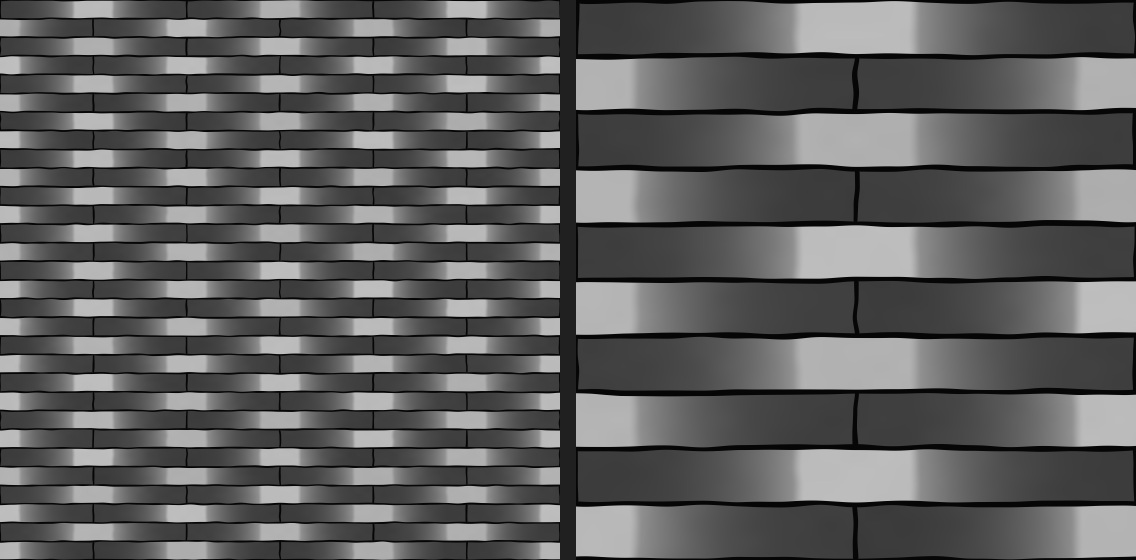
Left, the full canvas; right, a detail of the centre.
A WebGL 1 fragment shader for this pattern:

```glsl
precision highp float;

uniform vec2 u_resolution;

const vec2 BRICKS = vec2(3.0, 30.0);    // repeats across and down
const float JOINT_HALF_WIDTH = 0.0015;  // in canvas units
const float BAND_HALF_WIDTH = 0.105;    // in brick lengths
const float MORTAR = 0.025;
const float BRICK_DARK = 0.24;
const float GLOW = 0.34;
const float BAND_LIGHT = 0.71;

float hash(vec2 p, float seed) {
    vec3 q = fract(vec3(p.xyx + seed) * vec3(0.1031, 0.1030, 0.0973));
    q += dot(q, q.yzx + 33.33);
    return fract((q.x + q.y) * q.z);
}

// Value noise in 0..1 whose lattice wraps after period cells
float wrappedNoise(vec2 uv, vec2 period, float seed) {
    vec2 p = uv * period;
    vec2 cell = floor(p);
    vec2 f = fract(p);
    f = f * f * (3.0 - 2.0 * f);
    vec2 low = mod(cell, period);
    vec2 high = mod(cell + 1.0, period);
    float bottom = mix(hash(low, seed), hash(vec2(high.x, low.y), seed), f.x);
    float top = mix(hash(vec2(low.x, high.y), seed), hash(high, seed), f.x);
    return mix(bottom, top, f.y);
}

// Small displacement that makes the joints look hand cut
vec2 waver(vec2 uv, float amount) {
    vec2 n = vec2(wrappedNoise(uv, vec2(40.0, 90.0), 3.0),
                  wrappedNoise(uv, vec2(44.0, 60.0), 17.0));
    return uv + amount * (n - 0.5);
}

// Grey level along a brick: flat light band with a glow fading to the ends
float brickShade(float x, float light, float dark, float blur) {
    float d = abs(x - 0.5);
    float fade = clamp((d - BAND_HALF_WIDTH) / (0.5 - BAND_HALF_WIDTH), 0.0, 1.0);
    float glow = dark + GLOW * pow(1.0 - fade, 3.0);
    float band = 1.0 - smoothstep(BAND_HALF_WIDTH - blur, BAND_HALF_WIDTH + blur, d);
    return mix(glow, light, band);
}

// Distance in canvas units from the nearest cell border
float borderDistance(vec2 local, vec2 cellSize) {
    vec2 d = (0.5 - abs(local - 0.5)) * cellSize;
    return min(d.x, d.y);
}

void main() {
    vec2 uv = gl_FragCoord.xy / u_resolution;
    float pixel = 1.0 / min(u_resolution.x, u_resolution.y);

    // Running bond: every other course moves by half a brick
    vec2 grid = waver(uv, 0.0018) * BRICKS;
    grid.x += 0.5 * (1.0 - mod(floor(grid.y), 2.0));
    vec2 id = mod(floor(grid), BRICKS);
    vec2 local = fract(grid);

    // Tone differs a little from brick to brick
    float light = BAND_LIGHT + 0.07 * (hash(id, 5.0) - 0.5);
    float dark = BRICK_DARK + 0.02 * (hash(id, 29.0) - 0.5);
    float shade = brickShade(local.x, light, dark, max(0.012, pixel * BRICKS.x));
    shade += 0.012 * (wrappedNoise(uv, vec2(64.0, 96.0), 41.0) - 0.5);

    // Joints of slightly uneven width
    float unevenness = wrappedNoise(uv, vec2(54.0, 60.0), 61.0) - 0.5;
    float halfWidth = JOINT_HALF_WIDTH + 0.0007 * unevenness;
    float edge = borderDistance(local, 1.0 / BRICKS) - halfWidth;
    float face = clamp(edge / pixel + 0.5, 0.0, 1.0);

    gl_FragColor = vec4(vec3(mix(MORTAR, shade, face)), 1.0);
}
```
